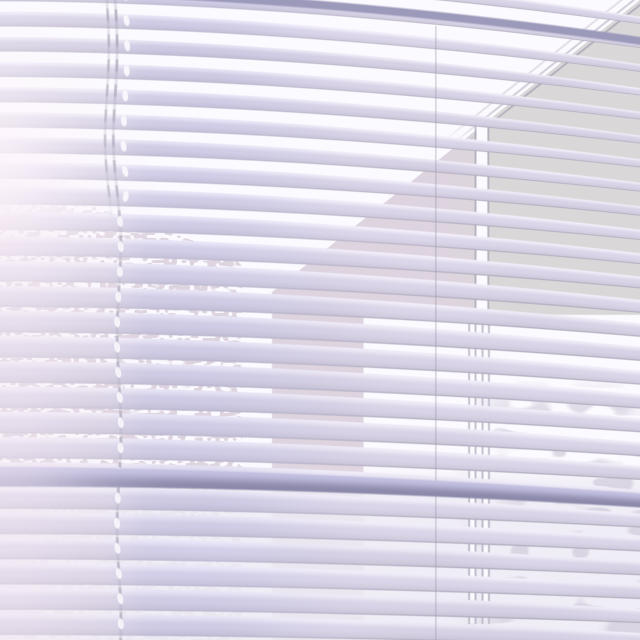
A WebGL 2 fragment shader for this pattern:

```glsl
#version 300 es
precision highp float;
uniform vec2 u_resolution;
out vec4 outColor;

const float PITCH = 0.0394;        // height of one repeat
const float GAP_PHASE = 0.0495;    // height of the first gap centre
const float SAG_TOP = 0.078;       // drop at the right end, top slat
const float SAG_BOTTOM = 0.023;    // drop at the right end, bottom slat
const float ROOF_SLOPE = 1.26;
const float RAIL_Y = 0.745;
const float HEAD_Y = -0.015;
const float CORD_X = 0.186;
const float THREAD_X = 0.681;
const float POLE_X = 0.753;
const vec3 SKY = vec3(0.985, 0.98, 0.995);
const vec3 PINK_WALL = vec3(0.87, 0.83, 0.875);
const vec3 BEIGE_WALL = vec3(0.855, 0.845, 0.85);
const vec3 PALE = vec3(0.93, 0.92, 0.955);
const vec3 SLAT_LIGHT = vec3(0.94, 0.925, 0.97);
const vec3 SLAT_MID = vec3(0.85, 0.83, 0.905);
const vec3 SLAT_DARK = vec3(0.79, 0.77, 0.84);
const vec3 EDGE_GREY = vec3(0.61, 0.60, 0.67);
const vec3 RAIL_LIGHT = vec3(0.76, 0.75, 0.88);
const vec3 RAIL_DARK = vec3(0.55, 0.54, 0.67);
const vec3 GLOW = vec3(0.995, 0.965, 0.99);

float hash(vec2 p) {
  p = fract(p * vec2(0.1031, 0.1137));
  p += dot(p, p.yx + 33.33);
  return fract((p.x + p.y) * p.x * 7.31 + p.y * 5.7);
}

float noise(vec2 p) {
  vec2 i = floor(p), f = fract(p);
  f = f * f * (3.0 - 2.0 * f);
  return mix(mix(hash(i), hash(i + vec2(1, 0)), f.x),
             mix(hash(i + vec2(0, 1)), hash(i + vec2(1, 1)), f.x), f.y);
}

// Soft step and soft bar, both with edges of width aa
float edge(float at, float x, float aa) { return smoothstep(at - aa, at + aa, x); }
float bar(float d, float halfWidth, float aa) { return 1.0 - edge(halfWidth, abs(d), aa); }

// Scene seen through the gaps; y runs downwards
vec3 outside(vec2 p, float aa) {
  vec3 wall = mix(PINK_WALL, BEIGE_WALL, smoothstep(0.68, 0.78, p.x));
  float roof = (p.x + ROOF_SLOPE * p.y - 1.0) / 1.61;
  float leftEdge = max(1.0 - ROOF_SLOPE * p.y, 0.425);
  float leftSky = 1.0 - edge(leftEdge, p.x, aa);
  float rightSky = edge(0.568, p.x, aa) * edge(0.492, p.y, aa);

  // Ragged foliage at the lower left
  float leaves = edge(0.52, noise(p * vec2(150.0, 230.0)), 0.12);
  leaves *= smoothstep(0.27, 0.38, p.y) * (1.0 - edge(0.378 - 0.25 * smoothstep(0.42, 0.3, p.y), p.x, aa));
  leftSky *= 1.0 - leaves;
  vec3 c = mix(wall, SKY, max(leftSky, rightSky));
  c = mix(c, PALE, 0.85 * smoothstep(0.72, 0.77, p.y));

  // Roof trim
  float upper = 1.0 - smoothstep(0.16, 0.24, p.y);
  for (int i = 0; i < 3; i++) {
    float offset = 0.012 * float(i) - 0.018;
    c = mix(c, EDGE_GREY, upper * (0.3 + 0.2 * float(i)) * bar(roof - offset, 0.0014, aa));
  }

  // Pole, splitting into two thinner ones
  float single = edge(0.195, p.y, aa) * (1.0 - edge(0.485, p.y, aa));
  float pair = edge(0.485, p.y, aa) * (1.0 - edge(0.975, p.y, aa));
  float pairD = min(abs(p.x - POLE_X + 0.015), abs(p.x - POLE_X - 0.006));
  c = mix(c, EDGE_GREY, 0.6 * max(single * bar(p.x - POLE_X, 0.0115, aa), pair * bar(pairD, 0.0065, aa)));
  c = mix(c, SKY, max(single * bar(p.x - POLE_X, 0.0085, aa), pair * bar(pairD, 0.0035, aa)));

  // Faint marks at the lower right
  float marks = smoothstep(0.62, 0.8, noise(p * vec2(32.0, 65.0) + 9.0));
  return mix(c, SLAT_DARK, 0.6 * marks * smoothstep(0.7, 0.82, p.x) * smoothstep(0.58, 0.65, p.y));
}

void main() {
  vec2 p = gl_FragCoord.xy / u_resolution;
  p.y = 1.0 - p.y;
  float aa = 1.0 / min(u_resolution.x, u_resolution.y);

  // Undo the sag so that slats become level
  float bend = pow(p.x, 1.8);
  float v = (p.y - SAG_TOP * bend) / (1.0 + (SAG_BOTTOM - SAG_TOP) * bend);
  float row = (v - GAP_PHASE) / PITCH;
  float s = fract(row), id = floor(row);
  float aaRow = aa / PITCH;
  float gap = mix(0.42, 0.15, smoothstep(0.1, 0.55, v)) + 0.27 * p.x * p.x;
  gap += 0.03 * (hash(vec2(id, 4.0)) - 0.5);
  float h = (s - 0.5 * gap) / (1.0 - gap);

  // Slat shading: bright top, lavender body, dark lower lip
  vec3 slat = mix(SLAT_LIGHT, SLAT_MID, smoothstep(0.0, 0.45, h));
  slat = mix(slat, SLAT_DARK, 0.8 * smoothstep(0.5, 1.0, h));
  float shade = smoothstep(0.16, 0.24, p.x) * (1.0 - smoothstep(0.3, 0.6, p.x));
  slat -= shade * vec3(0.035, 0.03, 0.005);
  slat += 0.025 * (noise(vec2(p.x * 6.0, id * 3.7)) - 0.5);
  float lip = smoothstep(0.86, 1.0, h) * mix(0.15, 0.65, smoothstep(0.2, 0.9, p.x));
  slat = mix(slat, EDGE_GREY, lip);
  float cover = bar(s - 0.5, 0.5 - 0.5 * gap, aaRow);
  vec3 c = mix(outside(p, aa), slat, cover);

  // Thin thread and beaded cord
  c = mix(c, EDGE_GREY, 0.55 * bar(p.x - THREAD_X, 0.0009, aa) * step(0.04, p.y));
  float cordX = CORD_X + 0.003 * sin(p.y * 21.0) - 0.006 * (1.0 - smoothstep(0.2, 0.4, p.y));
  float topPart = 1.0 - smoothstep(0.29, 0.35, p.y);
  float dash = 0.4 + 0.6 * bar(s - 0.25, 0.25, 0.1);
  c = mix(c, EDGE_GREY, 0.65 * dash * bar(p.x - cordX, 0.0022, aa));
  c = mix(c, EDGE_GREY, 0.6 * dash * topPart * bar(p.x - cordX + 0.013, 0.002, aa));
  vec2 bead = vec2(p.x - cordX - 0.016 * topPart - 0.004 * (s - 0.5), (s - 0.45) * PITCH);
  float beadD = length(bead / vec2(0.0045, 0.0085)) - 1.0;
  c = mix(c, SKY, 0.9 * (1.0 - smoothstep(-0.25, 0.25, beadD)));

  // Heavy dark rails
  float railHalf = mix(0.0155, 0.0115, p.x);
  float railD = (v - RAIL_Y) / railHalf;
  vec3 rail = mix(RAIL_LIGHT, RAIL_DARK, smoothstep(-0.9, 0.7, railD) * mix(0.5, 1.0, smoothstep(0.0, 0.3, p.x)));
  c = mix(c, rail, bar(v - RAIL_Y, railHalf, 1.5 * aa));
  c = mix(c, mix(RAIL_DARK, RAIL_LIGHT, 0.3), bar(v - HEAD_Y, 0.0065, 1.5 * aa));

  // Light flooding in from the left
  vec2 q = (p - vec2(-0.02, 0.27)) / vec2(0.14, 0.17);
  c = mix(c, GLOW, 0.85 * exp(-dot(q, q)));
  float pink = exp(-p.x * p.x * 45.0) * smoothstep(0.15, 0.4, p.y);
  c = mix(c, vec3(0.965, 0.915, 0.955), 0.45 * pink);
  outColor = vec4(clamp(c, 0.0, 1.0), 1.0);
}
```
